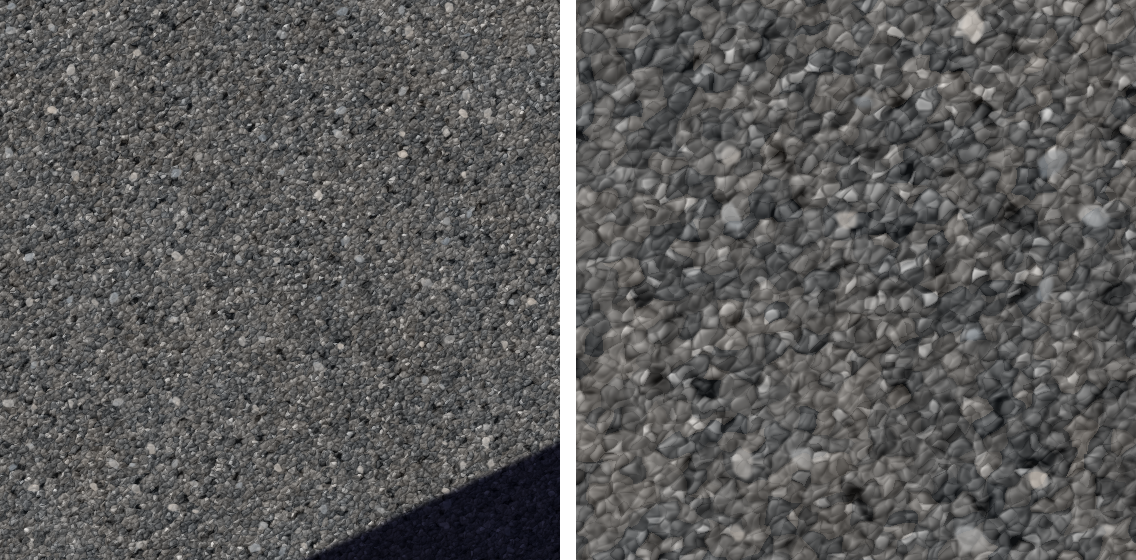
Left, the full canvas; right, a detail of the centre.
A WebGL 2 fragment shader for this texture:

```glsl
#version 300 es
precision highp float;

uniform vec2 u_resolution;
out vec4 fragColor;

vec2 hash2(vec2 cell) {
  vec3 h = fract(cell.xyx * vec3(0.1031, 0.1030, 0.0973));
  h += dot(h, h.yzx + 33.33);
  return fract((h.xx + h.yz) * h.zy);
}

mat2 rotation(float angle) {
  float c = cos(angle), s = sin(angle);
  return mat2(c, -s, s, c);
}

float gradientDot(vec2 cell, vec2 corner, vec2 local) {
  float angle = 6.2832 * hash2(cell + corner).x;
  return dot(vec2(cos(angle), sin(angle)), local - corner);
}

float gradientNoise(vec2 p) {
  vec2 cell = floor(p), f = fract(p);
  vec2 u = f * f * f * (f * (f * 6.0 - 15.0) + 10.0);
  vec2 e = vec2(0.0, 1.0);
  float low = mix(gradientDot(cell, e.xx, f), gradientDot(cell, e.yx, f), u.x);
  float high = mix(gradientDot(cell, e.xy, f), gradientDot(cell, e.yy, f), u.x);
  return mix(low, high, u.y);
}

// Packed stones: x = slope towards the light, y = crevice, z = random id
vec3 packedStones(vec2 p, vec2 light) {
  vec2 cell = floor(p), f = fract(p);
  vec2 toPoint = vec2(0.0);
  float nearest = 8.0, second = 8.0, id = 0.0;
  for (int y = -1; y <= 1; y++) {
    for (int x = -1; x <= 1; x++) {
      vec2 offset = vec2(x, y);
      vec2 fromCentre = f - offset - hash2(cell + offset);
      float d = length(fromCentre);
      if (d < nearest) {
        second = nearest;
        nearest = d;
        toPoint = fromCentre;
        id = hash2(cell + offset + 71.0).x;
      } else {
        second = min(second, d);
      }
    }
  }
  float inside = smoothstep(0.0, 0.4, second - nearest);
  return vec3(dot(toPoint, light) * inside, 1.0 - inside, id);
}

// Sparse pale pebbles: x = coverage, y = slope, z = random id
vec3 scatteredPebbles(vec2 p, float share, vec2 light, float blur) {
  vec2 cell = floor(p);
  vec2 pick = hash2(cell + 19.0);
  vec2 d = fract(p) - mix(vec2(0.3), vec2(0.7), hash2(cell));
  d = rotation(6.2832 * pick.y) * d;
  float radius = mix(0.11, 0.24, hash2(cell + 43.0).x);
  float edge = length(d * vec2(0.85, 1.2)) - radius;
  float cover = (1.0 - smoothstep(-blur, blur, edge)) * step(pick.x, share);
  return vec3(cover, dot(fract(p) - 0.5, light), pick.y);
}

// Signed distance to a straight edge, positive on its left side
float edgeDistance(vec2 p, vec2 start, vec2 along) {
  vec2 dir = normalize(along);
  return dot(p - start, vec2(-dir.y, dir.x));
}

void main() {
  vec2 uv = gl_FragCoord.xy / u_resolution;
  float pixel = 1.0 / u_resolution.y;

  // Grain runs along a rising diagonal, lit from the upper left
  vec2 light = normalize(vec2(-0.2, 1.0));
  vec2 grain = rotation(0.6) * uv * vec2(0.9, 1.15);
  vec2 warp = vec2(gradientNoise(grain * 95.0), gradientNoise(grain * 95.0 + 37.0));
  grain += 0.004 * warp;

  // Stone layers
  vec3 coarse = packedStones(grain * 82.0, light);
  vec3 fine = packedStones(grain * 155.0 + 11.0, light);
  float tone = 0.385;
  tone += 0.20 * coarse.x + 0.12 * (coarse.z - 0.5) - 0.10 * coarse.y;
  tone += 0.14 * fine.x + 0.13 * (fine.z - 0.5) - 0.04 * (fine.y - 0.4);
  tone += 0.22 * pow(fine.z, 12.0) * (1.0 - fine.y);

  // Grit, pits and broad wear
  tone += 0.13 * gradientNoise(grain * 210.0);
  tone -= 0.22 * smoothstep(0.15, 0.6, gradientNoise(grain * 58.0 + 5.0));
  tone += 0.04 * gradientNoise(uv * 5.0) + 0.012;

  // Pale pebbles
  float blur = max(0.05, 26.0 * pixel);
  vec2 pebbleSpace = (uv + 0.003 * warp) * 27.0;
  vec3 pebble = scatteredPebbles(pebbleSpace, 0.17, vec2(-0.6, 0.8), blur);
  float paleTone = 0.56 + 0.14 * pebble.z + 0.2 * pebble.y + 0.3 * (tone - 0.36);
  tone = mix(tone, paleTone, 0.85 * pebble.x);

  // Slight warm and cool tints
  float warmth = 0.010 * gradientNoise(uv * 9.0 + 3.0);
  warmth += 0.018 * (coarse.z - 0.5) + 0.04 * (pebble.z - 0.5) * pebble.x;
  vec3 color = max(tone, 0.06) * vec3(1.0, 0.994, 0.985) + vec3(warmth, 0.0, -warmth);

  // Cast shadow across the lower right corner
  float distanceToShade = edgeDistance(uv, vec2(0.54, 0.0), vec2(0.46, 0.212));
  distanceToShade += 0.003 * gradientNoise(uv * 60.0);
  float lit = smoothstep(-0.008, 0.008, distanceToShade);
  vec3 shaded = color * vec3(0.20, 0.20, 0.28) + vec3(-0.005, -0.003, 0.012);
  color = mix(shaded, color, lit);

  fragColor = vec4(clamp(color, 0.0, 1.0), 1.0);
}
```
